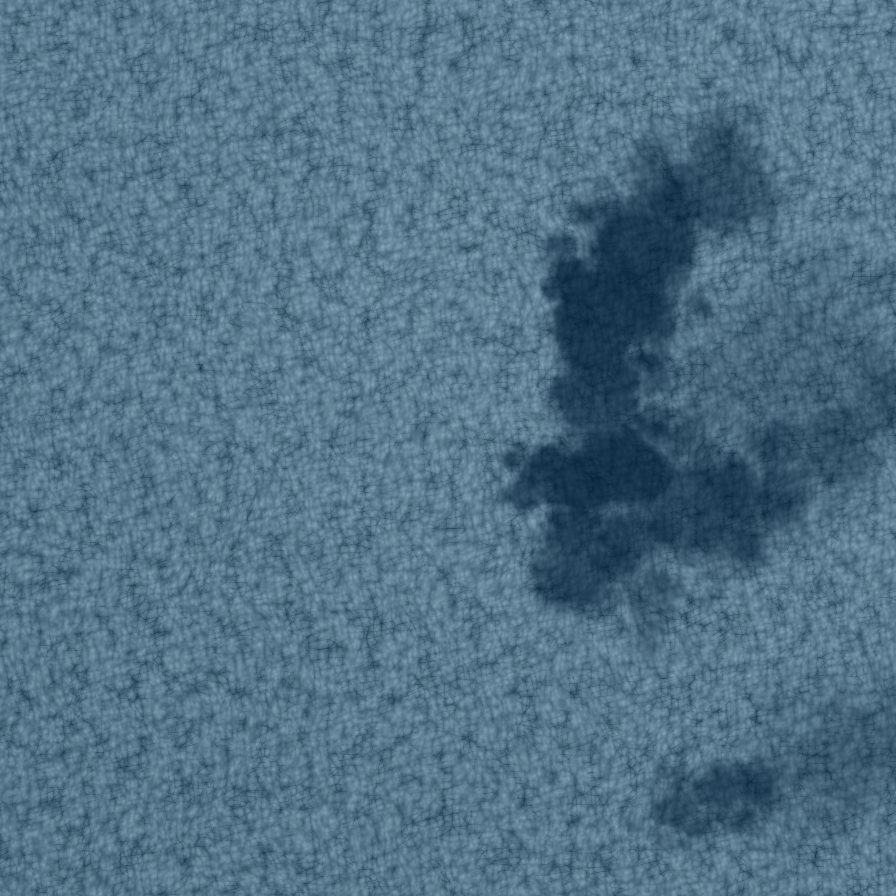
This texture is drawn by a three.js fragment shader. Its source:

```glsl
// Crinkled blue-grey cloth with a soft cloud-shaped shadow on its right side.
// Stretched cellular noise makes the streaks, wrinkles and threads; the shadow
// is a union of soft capsules whose outline is roughened by the same noise.

#define CLOTH_COLOR vec3(0.312, 0.437, 0.517)
#define SHADOW_COLOR vec3(0.065, 0.185, 0.275)
#define STREAK_SCALE vec2(125.0, 58.0)
#define WRINKLE_SCALE vec2(42.0, 125.0)
#define THREAD_SCALE vec2(210.0, 170.0)
#define PATCH_SCALE vec2(44.0, 26.0)
#define RELIEF 1.0
#define CREASE_DEPTH 0.055
#define EDGE_ROUGHNESS 0.065
#define SHADOW_RELIEF 0.3

varying vec2 vUv;

vec2 hash2(vec2 p) {
  vec2 q = vec2(dot(p, vec2(127.1, 311.7)), dot(p, vec2(269.5, 183.3)));
  return fract(sin(q) * 43758.5);
}

// Distances to the nearest and second nearest cell points
vec2 cellular(vec2 p) {
  vec2 cell = floor(p);
  vec2 local = fract(p);
  vec2 nearest = vec2(8.0);
  for (int y = -1; y <= 1; y++) {
    for (int x = -1; x <= 1; x++) {
      vec2 offset = vec2(float(x), float(y));
      float d = length(offset + hash2(cell + offset) - local);
      nearest.y = min(nearest.y, max(nearest.x, d));
      nearest.x = min(nearest.x, d);
    }
  }
  return nearest;
}

// Gentle drift that keeps the weave from looking ruled
vec2 drift(vec2 p) {
  vec2 w = sin(p.yx * vec2(23.0, 19.0) + 2.0 * sin(p * 13.0));
  return w * 0.004 + 0.0016 * sin(p.yx * 71.0 + 3.0 * sin(p * 37.0));
}

// Signed brightness of the cloth around zero
float clothRelief(vec2 p) {
  vec2 q = p + drift(p);
  vec2 leaned = q + vec2(0.06 * q.y, -0.22 * q.x);
  vec2 streak = cellular(vec2(q.x + 0.08 * q.y, q.y) * STREAK_SCALE);
  vec2 wrinkle = cellular(leaned * WRINKLE_SCALE + 17.0);
  float thread = cellular(q * THREAD_SCALE + 41.0).x;
  float clump = cellular(q * PATCH_SCALE + 73.0).x;

  float relief = 0.16 * (0.48 - streak.x) + 0.11 * (0.48 - wrinkle.x);
  relief += 0.10 * (0.48 - thread) + 0.07 * (0.48 - clump);

  // Thin dark creases where neighbouring folds meet, broken up by clumps
  float crease = 1.0 - smoothstep(0.0, 0.16, wrinkle.y - wrinkle.x);
  crease += 0.7 * (1.0 - smoothstep(0.0, 0.14, streak.y - streak.x));
  relief += CREASE_DEPTH * (0.28 - crease * smoothstep(0.2, 0.75, clump));
  return relief * RELIEF;
}

// Light kept by one soft capsule; shape = radius, softness, strength
float lightPast(vec2 p, vec2 a, vec2 b, vec3 shape, float rough) {
  vec2 axis = b - a;
  float along = clamp(dot(p - a, axis) / dot(axis, axis), 0.0, 1.0);
  float d = length(p - a - axis * along) - shape.x + rough;
  return 1.0 - shape.z * (1.0 - smoothstep(-shape.y, shape.y, d));
}

float shadowAmount(vec2 p) {
  float rough = EDGE_ROUGHNESS * (cellular(p * 17.0 + 5.0).x - 0.45);
  rough += 0.4 * EDGE_ROUGHNESS * (cellular(p * 46.0).x - 0.45);
  float light = 1.0;

  // Upper plume and the dark spine
  light *= lightPast(p, vec2(0.80, 0.80), vec2(0.72, 0.75), vec3(0.058, 0.040, 0.62), rough);
  light *= lightPast(p, vec2(0.73, 0.73), vec2(0.675, 0.64), vec3(0.058, 0.036, 0.75), rough);
  light *= lightPast(p, vec2(0.63, 0.69), vec2(0.69, 0.67), vec3(0.028, 0.018, 0.50), rough);
  light *= lightPast(p, vec2(0.675, 0.66), vec2(0.665, 0.48), vec3(0.050, 0.026, 0.76), rough);

  // Lower mass with its left lobes and trailing arm
  light *= lightPast(p, vec2(0.615, 0.465), vec2(0.70, 0.47), vec3(0.038, 0.018, 0.72), rough);
  light *= lightPast(p, vec2(0.68, 0.46), vec2(0.81, 0.435), vec3(0.062, 0.042, 0.72), rough);
  light *= lightPast(p, vec2(0.625, 0.37), vec2(0.69, 0.40), vec3(0.040, 0.024, 0.65), rough);
  light *= lightPast(p, vec2(0.66, 0.35), vec2(0.72, 0.325), vec3(0.032, 0.028, 0.45), rough);
  light *= lightPast(p, vec2(0.83, 0.45), vec2(0.99, 0.53), vec3(0.042, 0.042, 0.55), rough);

  // Faint veil inside the curve
  light *= lightPast(p, vec2(0.82, 0.56), vec2(0.93, 0.62), vec3(0.075, 0.070, 0.34), rough);

  // Low streak and haze in the corner
  light *= lightPast(p, vec2(0.75, 0.10), vec2(0.84, 0.125), vec3(0.020, 0.026, 0.62), rough);
  light *= lightPast(p, vec2(0.86, 0.13), vec2(1.02, 0.17), vec3(0.055, 0.060, 0.42), rough);
  return 1.0 - light;
}

void main() {
  float shadow = shadowAmount(vUv);
  float relief = clothRelief(vUv);

  // Broad light: paler at the middle and upper right, dimmer at lower left
  float broad = 0.022 * (vUv.x + vUv.y - 1.0);
  broad += 0.020 * exp(-7.0 * dot(vUv - vec2(0.48, 0.55), vUv - vec2(0.48, 0.55)));

  vec3 color = mix(CLOTH_COLOR + broad, SHADOW_COLOR, shadow);
  color += relief * mix(1.0, SHADOW_RELIEF, shadow);
  gl_FragColor = vec4(clamp(color, 0.0, 1.0), 1.0);
}
```
